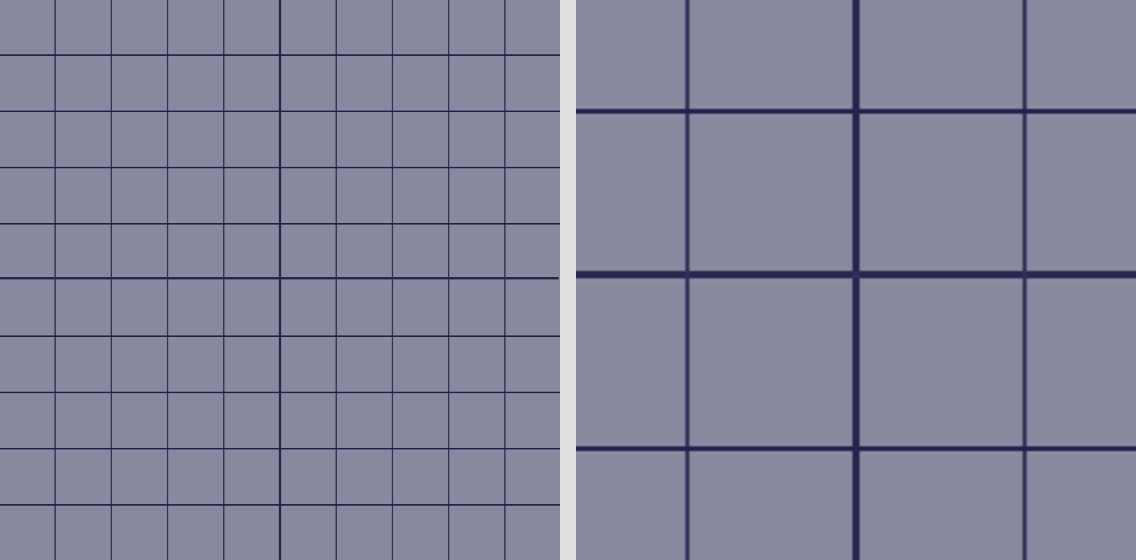
Left, the full canvas; right, a detail of the centre.
This pattern is drawn by a three.js fragment shader. Its source:

```glsl
// Ten by ten ruled grid: thin navy lines on a flat grey-violet ground,
// with one heavier axis each way. Lines are mirrored about the centre and
// drawn from their distance, with soft edges in canvas units.
varying vec2 vUv;

// Coverage of a stroke of the given width at a distance from its centre.
float stroke(float dist, float width) {
  return 1.0 - smoothstep(-0.001, 0.001, abs(dist) - 0.5 * width);
}

// Distance to the nearest of four thin lines on either side of the centre.
float ruleDistance(float coord) {
  float fromCentre = abs(coord - 0.5);
  float pitch = 0.1004;
  float index = clamp(floor(fromCentre / pitch + 0.5), 1.0, 4.0);
  return abs(fromCentre - index * pitch);
}

void main() {
  vec3 ground = vec3(0.535, 0.535, 0.618);
  vec3 softNavy = vec3(0.19, 0.19, 0.345);
  vec3 deepNavy = vec3(0.12, 0.12, 0.285);

  float across = ruleDistance(vUv.x);
  float up = ruleDistance(vUv.y);
  // The horizontal axis sits a little high and stops just short of the right edge.
  float axisUp = vUv.y - 0.5032;
  float axisEnd = 1.0 - smoothstep(0.9965, 0.9985, vUv.x);

  // Faint pale fringe beside the horizontal lines
  float fringe = max(stroke(up, 0.008), stroke(axisUp, 0.0095) * axisEnd);
  vec3 color = mix(ground, vec3(0.555, 0.56, 0.655), 0.5 * fringe);

  // Thin lines: verticals are lighter and finer than horizontals
  color = mix(color, softNavy, stroke(across, 0.0024));
  color = mix(color, deepNavy, stroke(up, 0.0028));

  // Heavy axes, slightly paler where the horizontal one crosses other lines
  float horizontalAxis = stroke(axisUp, 0.0044) * axisEnd;
  float crossing = max(stroke(across, 0.0024), stroke(vUv.x - 0.5, 0.0042));
  color = mix(color, vec3(0.14, 0.14, 0.3), stroke(vUv.x - 0.5, 0.0042));
  color = mix(color, mix(vec3(0.15, 0.15, 0.31), softNavy, crossing), horizontalAxis);

  gl_FragColor = vec4(color, 1.0);
}
```
